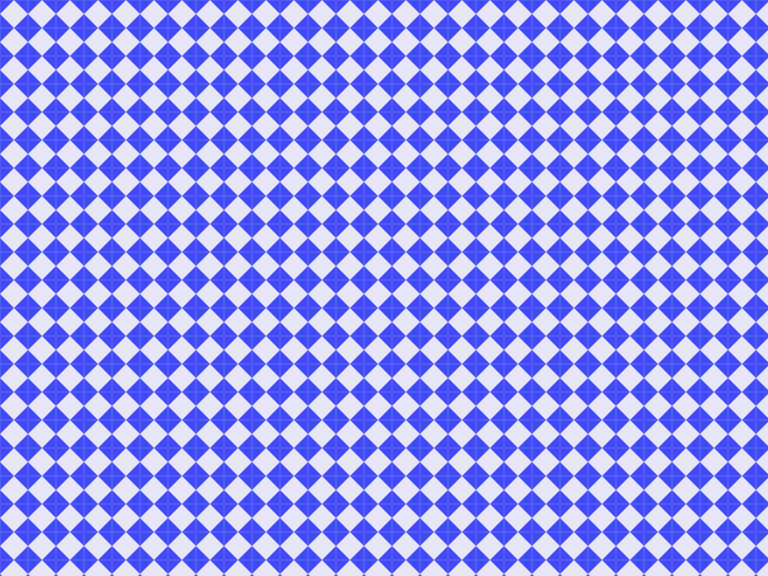
Give the GLSL for this pattern, as a WebGL 2 fragment shader.

```glsl
#version 300 es
precision highp float;
// A checkerboard turned 45 degrees: blue diamonds touching tip to tip on a pale
// lavender ground, from one folded cell with an L1 distance. Faint lighter
// hairline seams cross at the centre of every blue diamond.
uniform vec2 u_resolution;
out vec4 outColor;

// Coverage of a shape at signed distance d (positive inside), for pixel size px.
float coverage(float d, float px) {
  return clamp(d / px + 0.5, 0.0, 1.0);
}

void main() {
  // Cells are counted from the upper left corner, 20.57 to the canvas height.
  float cellsDown = 144.0 / 7.0;
  float px = cellsDown / u_resolution.y;
  vec2 fromTop = vec2(gl_FragCoord.x, u_resolution.y - gl_FragCoord.y);
  vec2 cell = fromTop * px;

  // Fold each cell into one quadrant around its diamond centre.
  vec2 q = abs(fract(cell + 0.5) - 0.5);

  // Diamond reaching exactly halfway to its neighbours.
  float diamond = coverage((0.5 - q.x - q.y) * 0.7071, px * 1.15);

  // Hairline seams through the diamond centres, both ways.
  float seam = max(coverage(0.028 - q.x, px), coverage(0.028 - q.y, px));

  vec3 ground = vec3(0.90, 0.90, 0.97);
  vec3 blue = vec3(0.26, 0.29, 0.97);
  vec3 seamBlue = vec3(0.345, 0.375, 0.97);
  vec3 color = mix(ground, mix(blue, seamBlue, seam), diamond);
  outColor = vec4(color, 1.0);
}
```
